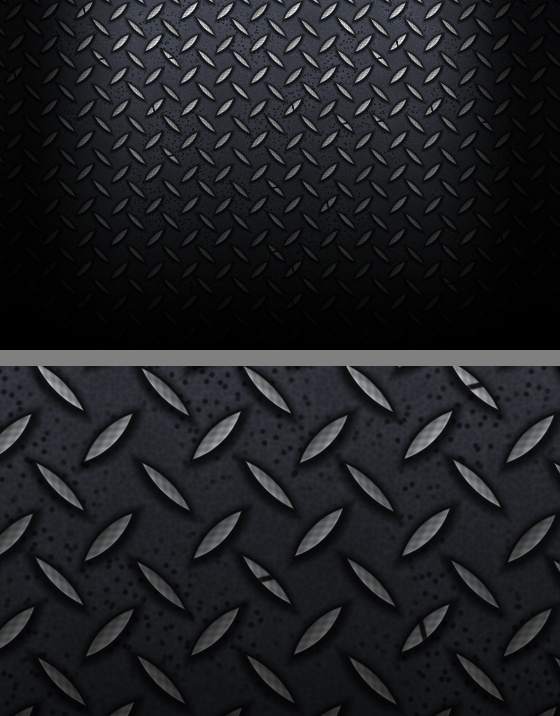
Top: the whole. Bottom: its middle third, enlarged.
A Shadertoy shader for this texture:

```glsl
// Dark steel tread plate: two interleaved lattices of raised almond lugs, leaning
// opposite ways, on worn blue-grey metal. Cellular noise gives pits and grain,
// layered sines give stains, and a soft light falls from the top centre.

vec2 hash2(vec2 p) {
    vec2 q = vec2(dot(p, vec2(127.1, 311.7)), dot(p, vec2(269.5, 183.3)));
    return fract(sin(q) * 4375.85);
}

// Distance to the nearest of one random point per unit cell
float cellular(vec2 p) {
    vec2 cell = floor(p);
    float nearest = 2.0;
    for (int y = -1; y <= 1; y++)
        for (int x = -1; x <= 1; x++) {
            vec2 c = cell + vec2(x, y);
            nearest = min(nearest, length(c + hash2(c) - p));
        }
    return nearest;
}

// Broad cloudy stains, about -1 to 1
float stains(vec2 p) {
    float sum = 0.0, amp = 0.5;
    for (int i = 0; i < 5; i++) {
        sum += amp * sin(p.x + 1.7 * sin(p.y)) * sin(p.y * 1.1 + 1.3 * sin(p.x * 0.8));
        p = mat2(0.8, 0.6, -0.6, 0.8) * p * 1.9 + 2.3;
        amp *= 0.6;
    }
    return sum;
}

// Intersection of two discs; q = (along, across)
float almond(vec2 q, float halfLength, float halfWidth) {
    float r = (halfLength * halfLength + halfWidth * halfWidth) / (2.0 * halfWidth);
    return length(vec2(q.x, abs(q.y) + r - halfWidth)) - r;
}

float inside(float d, float soft) {
    return 1.0 - smoothstep(-soft, soft, d);
}

// Lays one lattice of lugs over the metal; slope is +1 or -1
void addLugs(inout vec3 metal, vec2 p, vec2 phase, float slope, float halfWidth) {
    vec2 pitch = vec2(0.0994, 0.0925);
    vec2 grid = (p - phase) / pitch + 0.5;
    vec2 id = floor(grid);
    vec2 rnd = hash2(id + slope * 17.0);
    vec2 local = (fract(grid) - 0.5) * pitch - (rnd - 0.5) * 0.007;
    vec2 q = vec2(local.x + slope * local.y, local.y - slope * local.x) * 0.7071;
    float px = 0.8 / iResolution.y;

    // Contact shadow, then the dark bevel
    float shadow = almond(q + vec2(0.0, 0.003), 0.036, halfWidth + 0.001);
    metal *= 1.0 - 0.7 * (1.0 - smoothstep(-0.002, 0.010, shadow));
    float body = almond(q, 0.036, halfWidth);
    metal = mix(metal, vec3(0.07, 0.075, 0.085), 0.9 * inside(body, px));

    // Polished face, brighter toward its lower edge, with scuffs
    float face = almond(q + vec2(0.0, 0.0006), 0.032, halfWidth - 0.002);
    float shade = 0.74 - 30.0 * q.y + 0.22 * (rnd.y - 0.5);
    shade *= 0.93 + 0.15 * sin(q.x * 420.0 + 9.0 * rnd.x) * sin(q.y * 700.0 + q.x * 150.0);
    // A few lugs are chipped across the middle
    float chip = abs(q.x - 0.6 * q.y + 0.012 * (rnd.x - 0.3)) - 0.003;
    shade *= 1.0 - 0.85 * step(0.93, rnd.y) * inside(chip, 0.0015);
    metal = mix(metal, vec3(0.98, 0.99, 1.0) * shade, inside(face, px));

    // Thin glint along the lower rim
    float glint = inside(abs(face + 0.0008) - 0.0005, px) * step(q.y, 0.0);
    metal += 0.14 * glint;
}

void mainImage(out vec4 fragColor, in vec2 fragCoord) {
    vec2 p = fragCoord / iResolution.y;

    // Worn plate: stains, fine grain, and pits gathered in the stained areas
    float stain = stains(p * 13.0);
    vec3 metal = vec3(0.262, 0.278, 0.318) * (1.0 + 0.16 * stain);
    metal *= 0.86 + 0.28 * cellular(p * 190.0);
    float pits = 1.0 - smoothstep(0.08, 0.30, cellular(p * 75.0));
    metal *= 1.0 - 0.6 * pits * smoothstep(-0.1, 0.45, stain);

    addLugs(metal, p, vec2(0.0432, 0.9688), 1.0, 0.0095);
    addLugs(metal, p, vec2(0.0929, 0.9225), -1.0, 0.0075);

    // Spotlight: fades downward and drops off sharply at both sides
    float middle = 0.5 * iResolution.x / iResolution.y - 0.01;
    float light = smoothstep(-0.04, 1.08, p.y);
    light *= 1.0 - 0.86 * smoothstep(0.38, 0.72, abs(p.x - middle));
    fragColor = vec4(clamp(metal * light, 0.0, 1.0), 1.0);
}
```
